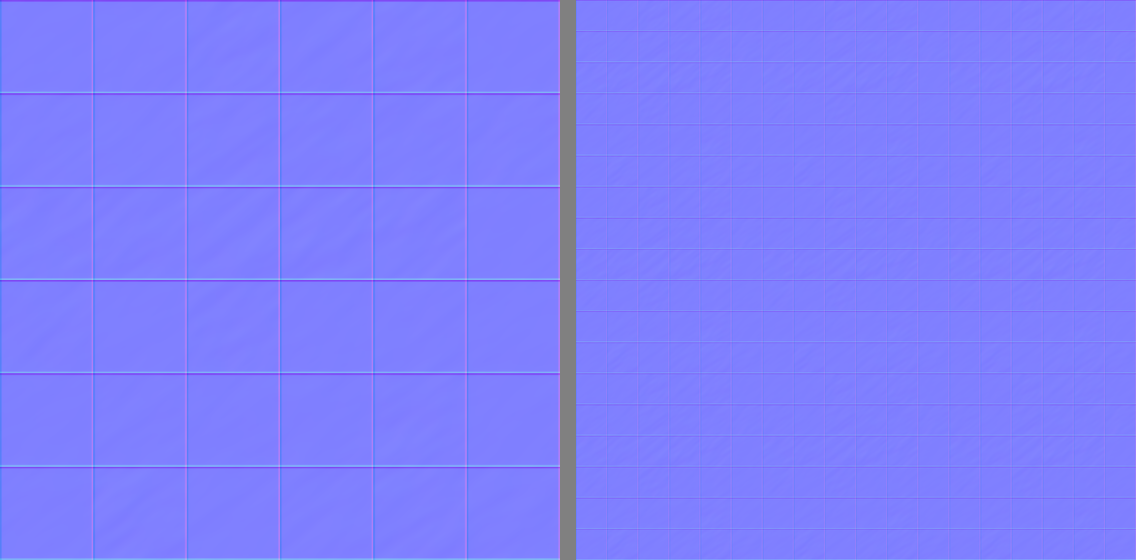
Left, the tile; right, the same tile 3 across and 3 down.
Reproduce this texture map procedurally as a WebGL 1 fragment shader.

```glsl
precision highp float;
// Tangent-space normal map of a 6 by 6 grid of square glazed tiles with thin bevelled rims.

uniform vec2 u_resolution;

#define TILES 6.0
#define RIM_WIDTH 0.0045                         // bevel width, canvas units
#define JOINT_WIDTH 0.0005                       // half of the flat joint, canvas units
#define RIM_SLOPES vec4(0.32, 0.40, 0.43, 0.47)  // left, right, bottom, top
#define RIM_WEAR 0.18                            // uneven strength along the rims
#define PILLOW 0.018                             // soft rounding inside the rim
#define PILLOW_WIDTH 0.008                       // canvas units
#define WAVE_HEIGHT 0.0075                       // glaze undulation, tile units
#define WAVE_SCALE vec2(1.3, 3.2)                // along and across the streaks
#define WAVE_ANGLE 0.65                          // streak direction, radians

vec2 hash2(vec2 p) {
  vec2 q = vec2(dot(p, vec2(127.1, 311.7)), dot(p, vec2(269.5, 183.3)));
  return fract(sin(q) * 43758.55);
}

float cornerRamp(vec2 cell, vec2 corner, vec2 f) {
  return dot(hash2(cell + corner) * 2.0 - 1.0, f - corner);
}

float gradientNoise(vec2 p) {
  vec2 cell = floor(p);
  vec2 f = fract(p);
  vec2 w = f * f * f * (f * (f * 6.0 - 15.0) + 10.0);
  float low = mix(cornerRamp(cell, vec2(0.0, 0.0), f), cornerRamp(cell, vec2(1.0, 0.0), f), w.x);
  float high = mix(cornerRamp(cell, vec2(0.0, 1.0), f), cornerRamp(cell, vec2(1.0, 1.0), f), w.x);
  return mix(low, high, w.y);
}

// Diagonal ripples in the glaze; the seed gives each tile its own patch.
float glazeHeight(vec2 p, vec2 seed) {
  float c = cos(WAVE_ANGLE);
  float s = sin(WAVE_ANGLE);
  vec2 q = vec2(c * p.x + s * p.y, c * p.y - s * p.x) * WAVE_SCALE + seed * 40.0;
  return gradientNoise(q) + 0.3 * gradientNoise(q * 2.3 + 17.0);
}

vec2 glazeSlope(vec2 p, vec2 seed) {
  float e = 0.02;
  float h = glazeHeight(p, seed);
  return (vec2(glazeHeight(p + vec2(e, 0.0), seed), glazeHeight(p + vec2(0.0, e), seed)) - h) / e;
}

// Strength of the bevel at a distance from the joint, per axis.
vec2 rimProfile(vec2 d) {
  return smoothstep(0.0, JOINT_WIDTH, d) * (1.0 - smoothstep(RIM_WIDTH * 0.25, RIM_WIDTH, d));
}

void main() {
  vec2 grid = gl_FragCoord.xy / u_resolution * TILES;
  vec2 tile = mod(floor(grid), TILES);
  vec2 local = fract(grid);
  vec2 seed = hash2(tile + 3.7);

  // Distances to the low (left, bottom) and high (right, top) sides.
  vec2 low = local / TILES;
  vec2 high = (1.0 - local) / TILES;

  // Rims: red leans outward, green leans inward (y-down convention).
  vec2 outward = rimProfile(high) * RIM_SLOPES.yw - rimProfile(low) * RIM_SLOPES.xz;
  float wear = 1.0 + RIM_WEAR * gradientNoise(local * 5.0 + seed * 30.0);
  vec2 pillow = PILLOW * (exp(-high / PILLOW_WIDTH) - exp(-low / PILLOW_WIDTH));
  vec2 slope = (outward * wear + pillow) * vec2(1.0, -1.0);

  // Glaze: some tiles nearly flat, others gently rippled.
  float ripple = WAVE_HEIGHT * mix(0.25, 1.0, hash2(tile + 11.3).x);
  slope += ripple * glazeSlope(local, seed) * vec2(-1.0, 1.0);

  vec3 normal = normalize(vec3(slope, 1.0));
  gl_FragColor = vec4(normal * 0.5 + 0.5, 1.0);
}
```
